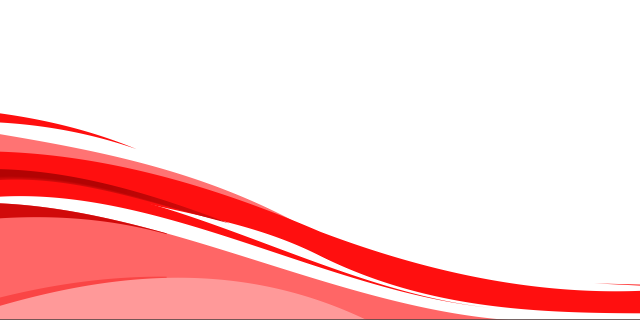
Write a Shadertoy shader that draws this background.

```glsl
// Flowing red and pink ribbons sweep from the left down to the lower right
// of a white canvas. Each ribbon is the area between two cubic height curves,
// painted back to front with box-filtered edges.

#define CANVAS vec2(768.0, 384.0)
#define WHITE  vec3(1.0)
#define RED    vec3(1.0, 0.06, 0.06)
#define DARK   vec3(0.70, 0.01, 0.01)
#define CRIMSON vec3(0.82, 0.04, 0.04)
#define CORAL  vec3(1.0, 0.40, 0.40)
#define ROSE   vec3(0.98, 0.27, 0.27)
#define BLUSH  vec3(1.0, 0.60, 0.60)
#define SHEEN  vec3(1.0, 0.45, 0.45)
#define BASELINE vec3(0.35, 0.28, 0.28)

// Cubic through four depths spaced evenly from x0 to x1.
float arc(float x, float x0, float x1, vec4 depth) {
    float u = 3.0 * (x - x0) / (x1 - x0);
    float a = u - 1.0, b = u - 2.0, c = u - 3.0;
    return dot(depth, vec4(-a * b * c / 6.0, u * b * c / 2.0,
                           -u * a * c / 2.0, u * a * b / 6.0));
}

// Part of a pixel of height size that lies between two depths.
float between(float y, float top, float bottom, float size) {
    float low = min(y + 0.5 * size, bottom);
    float high = max(y - 0.5 * size, top);
    return clamp((low - high) / size, 0.0, 1.0);
}

// One inside the horizontal span, softened over a pixel.
float span(float x, float x0, float x1, float size) {
    return clamp((x - x0) / size + 0.5, 0.0, 1.0)
         * clamp((x1 - x) / size + 0.5, 0.0, 1.0);
}

void mainImage(out vec4 fragColor, in vec2 fragCoord) {
    // Canvas units, with depth measured down from the top edge
    vec2 uv = fragCoord / iResolution.xy;
    float x = uv.x * CANVAS.x;
    float y = (1.0 - uv.y) * CANVAS.y;
    float size = CANVAS.y / iResolution.y;
    float middle = 0.5 * CANVAS.x;
    float floorY = CANVAS.y + size;
    vec3 color = WHITE;

    // Coral hill with its crimson cap
    float hill = arc(x, 0.0, 610.0, vec4(244, 281, 343, 384));
    float capEnd = arc(x, 0.0, 200.0, vec4(262, 261, 267, 281));
    color = mix(color, CORAL, between(y, hill, floorY, size) * span(x, -9.0, 620.0, size));
    color = mix(color, CRIMSON, between(y, hill, capEnd, size) * span(x, -9.0, 200.0, size));

    // Blush mound and the rose sliver along its left shoulder
    float mound = arc(x, 0.0, 440.0, vec4(367, 337, 339, 384));
    float shoulder = arc(x, 0.0, 200.0, vec4(357, 343, 334.5, 332));
    color = mix(color, ROSE, between(y, shoulder, mound + size, size) * span(x, -9.0, 200.0, size));
    color = mix(color, BLUSH, between(y, mound, floorY, size) * span(x, -9.0, 450.0, size));

    // Lower ribbon, narrowing to a point
    float lowTop = arc(x, 0.0, 595.0, vec4(217, 250, 321, 370));
    float lowEnd = arc(x, 0.0, 595.0, vec4(236, 262, 325, 370));
    color = mix(color, RED, between(y, lowTop, lowEnd, size) * span(x, -9.0, 595.0, size));

    // Main ribbon, in two halves joined at the middle
    float mainTop = x < middle
        ? arc(x, 0.0, middle, vec4(182, 196.5, 229.5, 278))
        : arc(x, middle, CANVAS.x, vec4(278, 319, 343.5, 349));
    float mainEnd = x < middle
        ? arc(x, 150.0, middle, vec4(238, 256, 276, 307))
        : arc(x, middle, CANVAS.x, vec4(307, 353, 372, 376));
    if (x < 150.0) mainEnd = lowTop + 2.0;

    // Pale sheen above the main ribbon
    float sheenTop = arc(x, 0.0, 365.0, vec4(161, 184, 218, 272));
    color = mix(color, SHEEN, between(y, sheenTop, mainTop + size, size) * span(x, -9.0, 368.0, size));
    color = mix(color, RED, between(y, mainTop, mainEnd, size));

    // Shaded fold inside the main ribbon
    float foldTop = arc(x, 0.0, 275.0, vec4(203, 213, 236, 268));
    float foldEnd = arc(x, 0.0, 275.0, vec4(216, 222, 243, 268));
    float foldDepth = clamp((y - foldTop) / max(foldEnd - foldTop, 1.0), 0.0, 1.0);
    vec3 foldColor = mix(DARK, CRIMSON, max(smoothstep(0.6, 1.0, foldDepth), smoothstep(100.0, 260.0, x)));
    color = mix(color, foldColor, between(y, foldTop, foldEnd, size) * span(x, -9.0, 275.0, size));

    // Thin streaks at the upper left and the right edge
    float streakTop = arc(x, 0.0, 164.0, vec4(136, 145.5, 159.5, 179));
    float streakEnd = arc(x, 0.0, 164.0, vec4(147, 152.5, 163, 179));
    color = mix(color, RED, between(y, streakTop, streakEnd, size) * span(x, -9.0, 164.0, size));
    float tail = clamp((x - 713.0) / 55.0, 0.0, 1.0);
    color = mix(color, RED, between(y, 340.0 + 1.5 * tail, 340.0 + 2.7 * tail, size));

    // Fine line along the bottom
    color = mix(color, BASELINE, between(y, CANVAS.y - 1.0, floorY, size));

    fragColor = vec4(color, 1.0);
}
```
